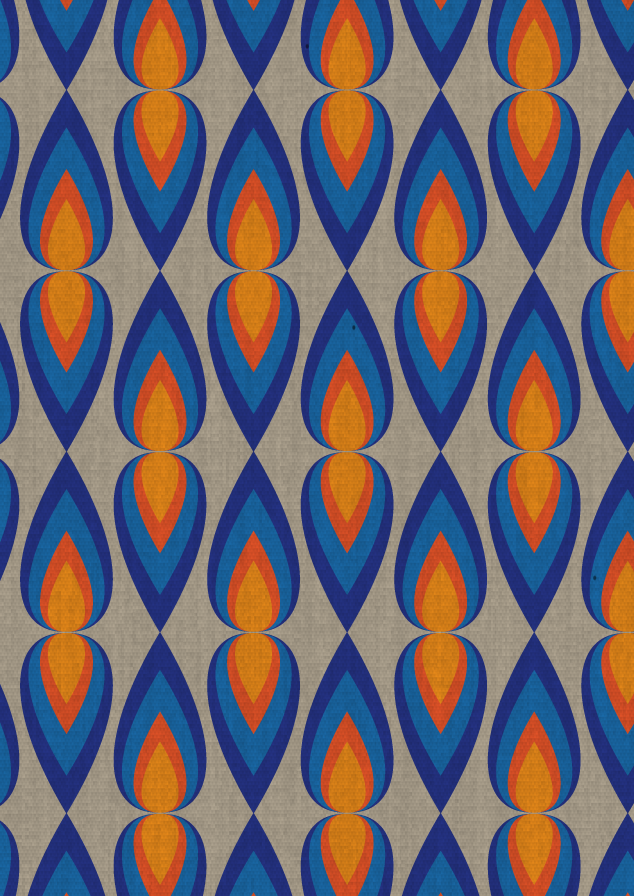
Give the GLSL for this pattern, as a Shadertoy shader.

```glsl
// Columns of nested teardrops, alternately upright and inverted, printed on linen.
// Each drop is a power-curve profile s^k (1-s) measured from its round base; the four
// layers share that base. Thread hashes, layered sines and rare flecks add the cloth.

#define COLUMN_PITCH 0.1044   // all lengths are in canvas heights
#define ROW_PITCH 0.2018
#define GRID_ORIGIN vec2(0.0742, 0.0924)
#define ROUNDNESS 0.41        // exponent at the base of a drop
#define BASE_GAP 0.003        // sliver of cloth between facing bases, in rows
#define THREADS 250.0
#define WEAVE_DEPTH 0.07
#define SLUB_DEPTH 0.05
#define FLECK_CHANCE 0.1
#define SAMPLES 4

const vec3 CLOTH = vec3(0.62, 0.58, 0.51);
const vec3 INKS[4] = vec3[4](
    vec3(0.13, 0.18, 0.47), vec3(0.09, 0.37, 0.59),
    vec3(0.79, 0.29, 0.14), vec3(0.81, 0.48, 0.09));
const float HEIGHTS[4] = float[4](1.0, 0.79, 0.56, 0.394);         // in rows
const float HALF_WIDTHS[4] = float[4](0.496, 0.407, 0.283, 0.198); // in columns

float hash(vec2 p) {
    vec3 q = fract(vec3(p.xyx) * 0.1031);
    q += dot(q, q.yzx + 33.33);
    return fract((q.x + q.y) * q.z);
}

// Half width of a unit drop at height s above its base; the peak is 1
float dropProfile(float s) {
    float peak = ROUNDNESS / (1.0 + ROUNDNESS);
    s = clamp(s, 0.0, 1.0);
    return pow(s, ROUNDNESS) * (1.0 - s) / (pow(peak, ROUNDNESS) * (1.0 - peak));
}

vec3 printColour(vec2 p) {
    vec2 grid = (p - GRID_ORIGIN) / vec2(COLUMN_PITCH, ROW_PITCH);
    grid.x += 0.5;
    vec2 cell = floor(grid);
    float x = abs(fract(grid.x) - 0.5);
    float y = fract(grid.y);

    // Neighbouring cells point in opposite directions
    float flip = mod(cell.x + cell.y, 2.0);
    float s = mix(1.0 - y, y, flip) - BASE_GAP;

    vec3 colour = CLOTH;
    for (int i = 0; i < 4; i++) {
        float halfWidth = HALF_WIDTHS[i] * dropProfile(s / HEIGHTS[i]);
        if (x < halfWidth) colour = INKS[i];
    }
    return colour;
}

// Brightness of the woven threads, centred on 1
float linen(vec2 p) {
    vec2 t = p * THREADS;
    float weave = 0.5 * sin(6.2832 * t.x) * sin(3.1416 * t.y) + 0.3 * sin(6.2832 * t.y);
    float grain = hash(floor(t) + 7.0) - 0.5;

    // Long uneven fibres along the warp, short ones along the weft
    float warpId = floor(t.x * 1.3);
    float warp = hash(vec2(warpId, floor(p.y * 14.0 + 9.0 * hash(vec2(warpId, 3.0))))) - 0.5;
    float weftId = floor(t.y);
    float weft = hash(vec2(floor(p.x * 22.0 + 9.0 * hash(vec2(weftId, 5.0))), weftId)) - 0.5;

    // Broad soft slubs
    float slub = sin(p.x * 71.0 + 1.5 * sin(p.y * 5.0)) * sin(p.x * 173.0 + 2.0 * sin(p.y * 3.0 + 1.0));
    return 1.0 + WEAVE_DEPTH * (weave + grain) + SLUB_DEPTH * (warp + 0.6 * weft + 0.3 * slub);
}

// Sparse dark specks, one candidate per cell
float fleck(vec2 p) {
    vec2 cell = floor(p * 7.0);
    vec2 centre = 0.2 + 0.6 * vec2(hash(cell + 11.0), hash(cell + 23.0));
    vec2 offset = (fract(p * 7.0) - centre) / 7.0;
    float speck = 1.0 - smoothstep(0.0008, 0.0026, length(offset * vec2(1.0, 0.7)));
    return speck * step(hash(cell + 41.0), FLECK_CHANCE);
}

void mainImage(out vec4 fragColor, in vec2 fragCoord) {
    // Average a small grid of samples for smooth edges
    vec3 colour = vec3(0.0);
    for (int j = 0; j < SAMPLES; j++) {
        for (int i = 0; i < SAMPLES; i++) {
            vec2 jitter = (vec2(i, j) + 0.5) / float(SAMPLES) - 0.5;
            colour += printColour((fragCoord + jitter) / iResolution.y);
        }
    }
    colour /= float(SAMPLES * SAMPLES);

    vec2 p = fragCoord / iResolution.y;
    colour *= linen(p) * (1.0 - 0.5 * fleck(p));
    fragColor = vec4(colour, 1.0);
}
```
